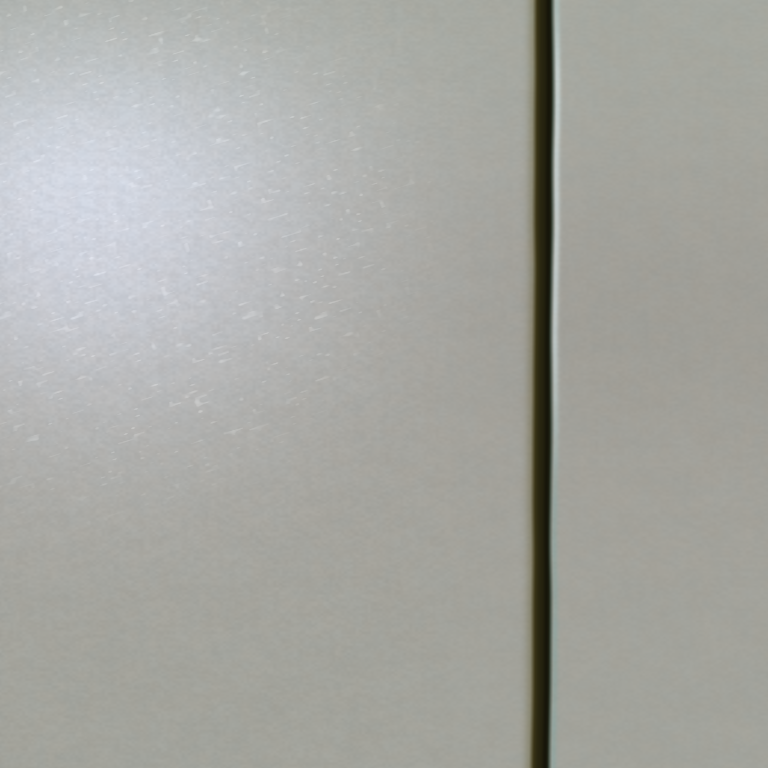
Give the GLSL for this texture, as a WebGL 1 fragment shader.

```glsl
precision highp float;
// Satin grey metal panels with a soft lamp glow and a dark vertical seam.
uniform vec2 u_resolution;

#define GLOW_CENTER vec2(0.105, 0.745)
#define GLOW_COLOR vec3(0.185, 0.205, 0.275)
#define PANEL_COLOR vec3(0.637, 0.632, 0.604)
#define SEAM_DARK vec3(0.145, 0.135, 0.060)
#define SEAM_X 0.7045
#define SEAM_LEAN 0.0045
#define SEAM_HALF 0.0118
#define GRAIN 0.022
#define SPARKLE 0.085

float hash(vec2 p) {
  return fract(sin(dot(p, vec2(127.1, 311.7))) * 43758.5453);
}

float noise(vec2 p) {
  vec2 i = floor(p);
  vec2 f = fract(p);
  f = f * f * (3.0 - 2.0 * f);
  return mix(mix(hash(i), hash(i + vec2(1.0, 0.0)), f.x),
             mix(hash(i + vec2(0.0, 1.0)), hash(i + vec2(1.0, 1.0)), f.x), f.y);
}

// Bell curve around zero
float bell(float x, float width) {
  return exp(-x * x / (width * width));
}

// Wide highlight that falls off faster towards the top
float lampGlow(vec2 uv) {
  vec2 d = uv - GLOW_CENTER;
  float reachX = d.x > 0.0 ? 0.33 : 0.30;
  float reachY = mix(0.30, 0.215, smoothstep(-0.08, 0.08, d.y));
  vec2 q = d / vec2(reachX, reachY);
  return exp(-dot(q, q));
}

vec3 panel(vec2 uv, float glow) {
  vec3 color = PANEL_COLOR;
  color += vec3(0.012, 0.025, 0.022) * smoothstep(0.62, 1.0, uv.y);
  color += vec3(-0.002, 0.006, 0.004) * (1.0 - smoothstep(0.0, 0.45, uv.y));
  color -= 0.014 * bell(uv.y - 0.58, 0.14) * smoothstep(0.35, 0.75, uv.x);
  color += GLOW_COLOR * glow;

  // Broad mottling, fine grain and faint colour noise
  float mottle = noise(uv * vec2(28.0, 40.0)) - 0.5;
  float grain = noise(uv * vec2(125.0, 210.0)) + noise(uv * vec2(260.0, 330.0)) - 1.0;
  float tint = noise(uv * 75.0 + 31.0) - 0.5;
  float side = 1.0 - 0.35 * smoothstep(0.45, 0.7, uv.x);
  color += 0.008 * mottle + GRAIN * grain * side * (0.7 + 0.8 * glow);
  color += vec3(0.010, -0.002, -0.010) * tint;

  // Short slanted glints around the rim of the glow
  vec2 slanted = vec2(uv.x + 0.3 * uv.y, uv.y - 0.3 * uv.x);
  float glint = smoothstep(0.78, 1.0, noise(slanted * vec2(85.0, 210.0) + 7.0));
  float rim = smoothstep(0.06, 0.35, glow) * (1.0 - 0.5 * glow);
  return color + SPARKLE * glint * rim;
}

void main() {
  vec2 uv = gl_FragCoord.xy / u_resolution;
  float pixel = 1.0 / u_resolution.x;
  vec3 color = panel(uv, lampGlow(uv));

  // Signed offset from the slightly wavy seam
  float wave = 0.0016 * (noise(vec2(uv.y * 9.0, 3.0)) - 0.5);
  float x = uv.x - SEAM_X - SEAM_LEAN * uv.y - wave;
  float halfWidth = SEAM_HALF + 0.0012 * (noise(vec2(uv.y * 14.0, 8.0)) - 0.5);

  // Warm shade on the left lip, lit bevel on the right lip
  float shade = bell(min(x + halfWidth, 0.0), 0.009) * step(x, 0.0);
  color *= 1.0 - shade * vec3(0.16, 0.18, 0.28);
  float lit = smoothstep(0.30, 0.60, uv.y) * (1.0 - 0.55 * smoothstep(0.90, 1.0, uv.y));
  float bevel = bell(x - halfWidth - 0.0050, 0.0042);
  color += bevel * mix(vec3(-0.055, 0.005, 0.010), vec3(0.110, 0.145, 0.165), lit);

  // Dark gap, with a black core near its right side
  float soft = 0.0026 + pixel;
  float gap = smoothstep(-halfWidth - soft, -halfWidth + soft, x)
            * (1.0 - smoothstep(halfWidth - soft, halfWidth + soft, x));
  vec3 gapColor = SEAM_DARK + vec3(0.10, 0.085, 0.035) * bell(x + halfWidth, 0.006);
  gapColor *= 1.0 - 0.4 * bell(x - 0.006, 0.004);
  gapColor += vec3(0.0, 0.07, 0.09) * bell(x - halfWidth, 0.003);
  color = mix(color, gapColor, gap);

  gl_FragColor = vec4(clamp(color, 0.0, 1.0), 1.0);
}
```
